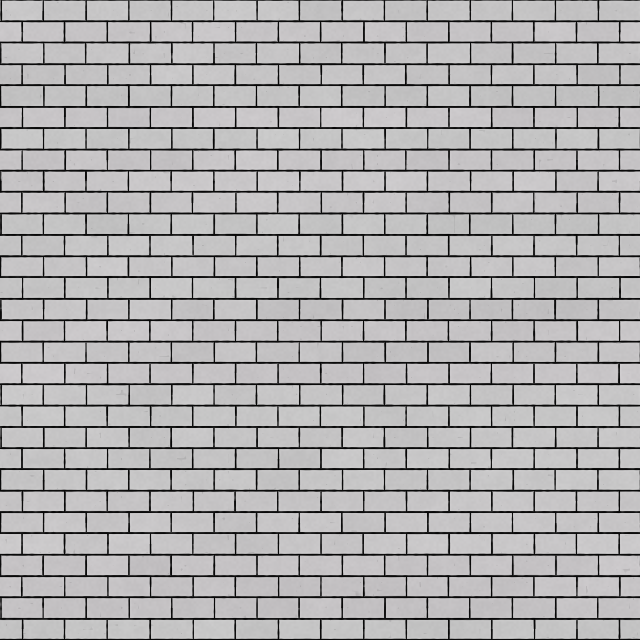
Reproduce this texture procedurally as a Shadertoy shader.

```glsl
// Pale grey running-bond brick wall with thin black joints, 15 by 30 bricks, tiling.

const vec2 BRICKS = vec2(15.0, 30.0);

float hash(vec2 p) {
    vec3 q = fract(vec3(p.xyx) * vec3(0.1031, 0.1030, 0.0973));
    q += dot(q, q.yzx + 33.33);
    return fract((q.x + q.y) * q.z);
}

// Value noise that wraps after a whole number of cells
float wrapNoise(vec2 uv, vec2 cells) {
    vec2 p = uv * cells, i = floor(p), f = fract(p);
    f = f * f * (3.0 - 2.0 * f);
    vec2 a = mod(i, cells), b = mod(i + 1.0, cells);
    return mix(mix(hash(a), hash(vec2(b.x, a.y)), f.x),
               mix(hash(vec2(a.x, b.y)), hash(b), f.x), f.y);
}

// Broad stains from layered sines of whole frequencies
float stains(vec2 uv) {
    vec2 p = 6.2831853 * uv;
    return 0.5 * sin(p.x + 2.0 * sin(p.y) + 0.6)
         + 0.3 * sin(3.0 * p.y - 2.0 * p.x + sin(2.0 * p.x))
         + 0.2 * sin(5.0 * p.x + 4.0 * p.y + 1.7);
}

void mainImage(out vec4 fragColor, in vec2 fragCoord) {
    vec2 uv = fragCoord / iResolution.xy;
    float pixel = BRICKS.y / iResolution.y;   // lengths below are in course heights

    // Every other course is shifted by half a brick
    vec2 p = uv * BRICKS;
    float course = floor(p.y);
    p.x -= 0.02 + 0.5 * mod(course + 1.0, 2.0);
    vec2 brick = mod(floor(p), BRICKS);

    // Nearest joints, each laid slightly off its line
    vec2 joint = floor(p + 0.5);
    vec2 jointId = mod(joint, BRICKS);
    float bedShift = 0.03 * (hash(vec2(jointId.y, 71.0)) - 0.5);
    float headSeed = hash(vec2(jointId.x, course) + 40.0);
    float bed = abs(p.y - joint.y - bedShift);
    float head = 2.0 * abs(p.x - joint.x - 0.022 * (headSeed - 0.5));

    // Ragged joint edges
    float ragged = 0.014 * (wrapNoise(uv, vec2(180.0)) - 0.5);
    float bedEdge = bed - 0.043 - ragged;
    float headEdge = head - 0.029 - 0.012 * hash(jointId + course * 3.0) - ragged;
    float edge = min(bedEdge, headEdge);

    // Brick face: tone per brick and course, stains, mottling and grain
    float tone = 0.77 + 0.026 * (hash(brick + 7.0) - 0.5)
               + 0.016 * (hash(vec2(course, 19.0)) - 0.5)
               + 0.012 * stains(uv)
               + 0.014 * (wrapNoise(uv, vec2(60.0, 75.0)) - 0.5)
               + 0.020 * (wrapNoise(uv, vec2(256.0)) - 0.5);
    float tint = 0.006 * hash(vec2(course, 53.0));
    vec3 face = tone + vec3(tint, -tint, 0.5 * tint);

    // Pale rim, and worn grey edges on some bricks
    face += 0.012 * (1.0 - smoothstep(0.05, 0.12, edge));
    float worn = smoothstep(0.7, 1.0, hash(brick + 23.0));
    face -= 0.16 * worn * (1.0 - smoothstep(0.0, 0.06, edge))
          * wrapNoise(uv, vec2(90.0));

    // Sparse small pits
    face -= 0.07 * smoothstep(0.93, 1.0, wrapNoise(uv + 0.37, vec2(150.0)));

    // Black mortar with a softened edge
    float soft = max(0.022, 0.6 * pixel);
    float mortar = 1.0 - smoothstep(-soft, soft, edge);
    vec3 mortarColor = vec3(0.02 + 0.03 * wrapNoise(uv, vec2(120.0)));
    fragColor = vec4(mix(face, mortarColor, mortar), 1.0);
}
```
